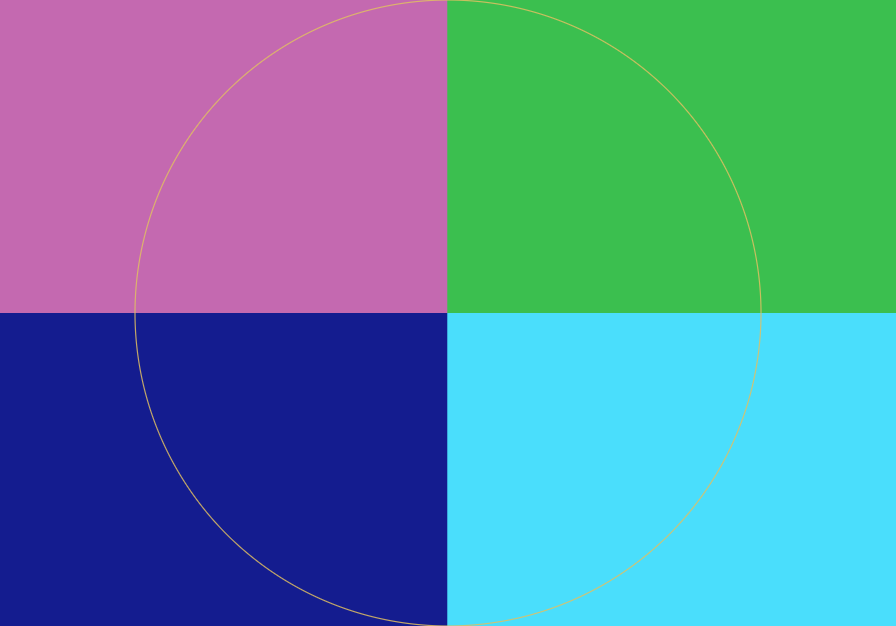
Write a Shadertoy shader that draws this background.

```glsl
// Four flat colour quadrants with a thin golden circle touching top and bottom.
#define SPLIT vec2(0.4992, 0.5)
#define RING_RADIUS 0.5
#define RING_WIDTH 0.0019
#define RING_OPACITY 0.85
#define PINK vec3(0.77, 0.41, 0.69)
#define GREEN vec3(0.23, 0.75, 0.31)
#define NAVY vec3(0.08, 0.11, 0.56)
#define CYAN vec3(0.29, 0.87, 0.99)
#define GOLD vec3(0.88, 0.75, 0.38)

// Antialiased step: 0 below the edge, 1 above it, blended over one pixel.
vec2 softStep(vec2 edge, vec2 position, vec2 pixel) {
    return clamp((position - edge) / pixel + 0.5, 0.0, 1.0);
}

// Coverage of a ring outline, with its width and blur in canvas heights.
float ringCoverage(vec2 point, float radius, float width, float pixel) {
    float distanceToLine = abs(length(point) - radius) - 0.5 * width;
    float coverage = clamp(0.5 - distanceToLine / pixel, 0.0, 1.0);
    return coverage * min(1.0, width / pixel);
}

void mainImage(out vec4 fragColor, in vec2 fragCoord) {
    vec2 uv = fragCoord / iResolution.xy;
    vec2 centered = (fragCoord - 0.5 * iResolution.xy) / iResolution.y;

    // Quadrants
    vec2 side = softStep(SPLIT, uv, 1.0 / iResolution.xy);
    vec3 lower = mix(NAVY, CYAN, side.x);
    vec3 upper = mix(PINK, GREEN, side.x);
    vec3 color = mix(lower, upper, side.y);

    // Circle outline
    float ring = ringCoverage(centered, RING_RADIUS, RING_WIDTH, 1.0 / iResolution.y);
    color = mix(color, GOLD, ring * RING_OPACITY);

    fragColor = vec4(color, 1.0);
}
```
